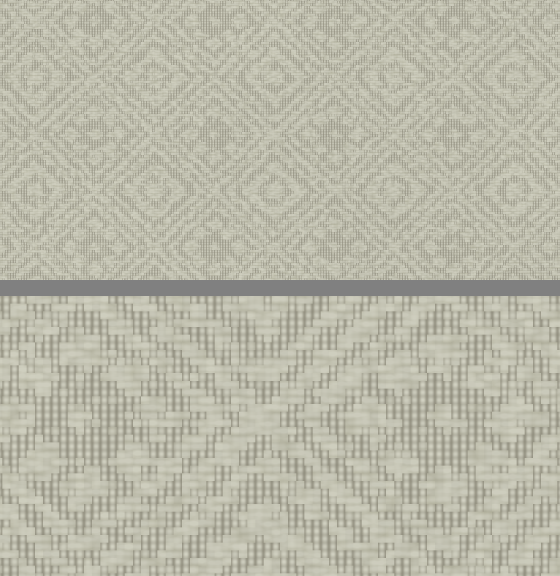
Top: the whole. Bottom: its middle third, enlarged.
This texture is drawn by a WebGL 1 fragment shader. Its source:

```glsl
precision highp float;
uniform vec2 u_resolution;

const float TAU = 6.2831853;
const float THREADS = 44.0;                  // threads per repeat
const vec2 REPEAT = vec2(0.4277, 0.4036);    // repeat size, canvas heights
const vec2 ANCHOR = vec2(0.125, 0.318);      // centre of one pale diamond
const vec3 PALE = vec3(0.795, 0.793, 0.733);
const vec3 STRAW = vec3(0.708, 0.704, 0.630);
const vec3 GAP = vec3(0.585, 0.575, 0.512);

vec2 hash2(vec2 p) {
  vec2 q = vec2(dot(p, vec2(12.7, 31.1)), dot(p, vec2(26.9, 18.3)));
  return fract(sin(q) * 4375.85);
}

// Distance to the nearest scattered feature point
float cellular(vec2 p) {
  vec2 base = floor(p);
  float nearest = 2.0;
  for (int j = -1; j <= 1; j++) {
    for (int i = -1; i <= 1; i++) {
      vec2 cell = base + vec2(float(i), float(j));
      nearest = min(nearest, length(cell + hash2(cell) - p));
    }
  }
  return nearest;
}

float diamond(vec2 p, vec2 center, float radius) {
  vec2 q = abs(p - center);
  return step(q.x + q.y, radius);
}

float band(float d, float lo, float hi) {
  return step(lo, d) * step(d, hi);
}

// Eight lozenges around a centre: four on the axes, four on the diagonals
float rosette(vec2 p, float axial, float diagonal, vec2 radii) {
  vec2 q = abs(p);
  q = vec2(max(q.x, q.y), min(q.x, q.y));
  return max(diamond(q, vec2(axial, 0.0), radii.x),
             diamond(q, vec2(diagonal), radii.y));
}

// 1 where the raised pale figure shows, 0 on the ribbed ground
float figure(vec2 p, vec2 wear) {
  vec2 a = fract(p + 0.5) - 0.5 + wear;
  vec2 b = fract(p) - 0.5 + wear;
  float d = 2.0 * (abs(a.x) + abs(a.y));

  float heart = step(d, 0.55) * (1.0 - rosette(a, 0.11, 0.075, vec2(0.052, 0.04)));
  float lattice = max(band(d, 0.70, 0.83), band(d, 0.93, 1.08));
  lattice = max(lattice, band(d, 1.18, 1.30));
  float flower = max(rosette(b, 0.20, 0.125, vec2(0.080, 0.070)),
                     diamond(b, vec2(0.0), 0.055));
  return max(max(heart, lattice), flower);
}

// Broad pale ribs with narrow slits, beaded by the crossing threads
vec3 ribbedGround(vec2 thread) {
  float slit = 0.5 + 0.5 * cos(TAU * thread.x);
  float bead = 0.5 - 0.5 * cos(TAU * thread.y);
  float rib = 1.0 - slit * (0.35 + 0.65 * slit);
  return mix(GAP, PALE, rib * (0.66 + 0.30 * bead) + 0.12 * bead);
}

// Flat floats with uneven horizontal threads
vec3 floatCloth(vec2 thread, float fibre) {
  float ridge = 0.5 - 0.5 * cos(TAU * thread.y);
  float crossing = 0.5 - 0.5 * cos(TAU * thread.x);
  float light = 0.40 + 0.40 * ridge + 0.16 * crossing + 1.1 * (0.45 - fibre);
  return mix(STRAW, PALE, clamp(light, -0.3, 1.0));
}

vec3 fabric(vec2 p, float fibre) {
  vec2 thread = p * THREADS;
  vec2 cell = floor(thread);
  vec2 random = hash2(cell);
  // Short runs of weft shift sideways and fray the figure
  float shift = hash2(vec2(floor(cell.x / 3.0), cell.y)).x - 0.5;
  vec2 wear = vec2(0.035 * shift, 0.0) + 0.018 * (random - 0.5);
  float shape = figure((cell + 0.5) / THREADS, wear);
  // Binding points thin the figure and stray floats cross the ground
  shape = mix(shape, 1.0 - shape, 0.6 * step(0.92, random.y));
  vec3 cloth = mix(ribbedGround(thread), floatCloth(thread, fibre), shape);
  return cloth * (1.0 + 0.045 * (random.x - 0.5));
}

// Broad, soft unevenness of the cloth
float unevenness(vec2 uv) {
  return sin(uv.x * 3.1 + 0.7 * sin(uv.y * 4.0))
       + 0.6 * sin(uv.y * 5.3 + uv.x * 1.7 + 1.0)
       + 0.4 * sin(uv.x * 9.0 - uv.y * 7.0);
}

void main() {
  vec2 uv = gl_FragCoord.xy / u_resolution.y;
  vec2 p = (uv - ANCHOR) / REPEAT;
  float fibre = cellular(p * vec2(17.0, 44.0));

  // Average subsamples for smooth thread edges
  vec3 color = vec3(0.0);
  for (int j = 0; j < 3; j++) {
    for (int i = 0; i < 3; i++) {
      vec2 offset = (vec2(float(i), float(j)) - 1.0) / 3.0;
      color += fabric(p + offset / (u_resolution.y * REPEAT), fibre);
    }
  }
  color *= (1.0 + 0.004 * unevenness(uv)) / 9.0;
  gl_FragColor = vec4(color, 1.0);
}
```
